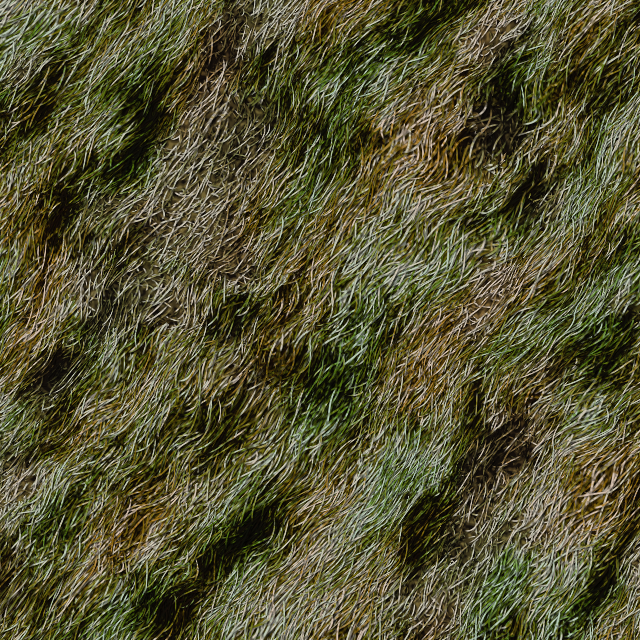
Give the GLSL for this texture, as a Shadertoy shader.

```glsl
const int LITTER_LAYERS = 5;
const int GRASS_LAYERS = 15;
const int STRAND_LAYERS = 3;           // topmost grass layers: sparse, pale
const float LEAN = 0.92;               // main blade direction, radians
const float GRASS_SPREAD = 0.38;       // direction spread between grass layers
const float LITTER_SPREAD = 1.5;
const float BLADE_SPREAD = 0.20;       // direction spread inside a layer
const vec2 CELL = vec2(0.044, 0.0118); // blade spacing along and across
const float HALF_LENGTH = 0.032;
const float HALF_WIDTH = 0.0012;
const float EDGE = 0.0008;             // softness of blade edges
const float BEND = 0.0045;
const float SHADOW = 0.30;
const float EXPOSURE = 0.61;
const float CLUMP_CONTRAST = 1.35;
const float BLADE_CONTRAST = 1.0;
const float MOTTLE = 0.65;
const float BREAKS = 0.55;             // how far blades fade where broken

const vec3 SOIL = vec3(0.075, 0.055, 0.04);
const vec3 SHADE = vec3(0.24, 0.22, 0.035);
const vec3 OLIVE = vec3(0.43, 0.42, 0.07);
const vec3 STRAW = vec3(0.59, 0.58, 0.35);
const vec3 PALE = vec3(0.78, 0.78, 0.76);
const vec3 GREEN_TINT = vec3(0.75, 1.07, 0.85);
const vec3 OCHRE_TINT = vec3(1.25, 0.94, 0.75);
const vec3 DRY_TINT = vec3(1.15, 0.96, 0.80);

vec3 hash(vec3 p) {
    p = fract(p * vec3(0.1031, 0.1030, 0.0973));
    p += dot(p, p.yxz + 33.33);
    return fract((p.xxy + p.yxx) * p.zyx);
}

float corner(vec2 cell, vec2 offset, float seed) {
    return dot(hash(vec3(cell, seed)).xy * 2.0 - 1.0, offset);
}

float gradientNoise(vec2 p, float seed) {
    vec2 i = floor(p), f = p - i;
    vec2 u = f * f * f * (f * (f * 6.0 - 15.0) + 10.0);
    vec2 e = vec2(1.0, 0.0);
    return mix(mix(corner(i, f, seed), corner(i + e, f - e, seed), u.x),
               mix(corner(i + e.yx, f - e.yx, seed), corner(i + 1.0, f - 1.0, seed), u.x), u.y);
}

// Coordinates along and across a direction
vec2 turn(vec2 p, float angle) {
    float c = cos(angle), s = sin(angle);
    return vec2(c * p.x + s * p.y, c * p.y - s * p.x);
}

vec3 toneRamp(float t) {
    vec3 c = mix(SOIL, SHADE, smoothstep(0.06, 0.27, t));
    c = mix(c, OLIVE, smoothstep(0.27, 0.48, t));
    c = mix(c, STRAW, smoothstep(0.54, 0.75, t));
    return mix(c, PALE, smoothstep(0.77, 1.0, t));
}

// Hue tints fade out on the frosted, brightest tones
vec3 grassColor(float tone, float hue, float dry) {
    vec3 tint = mix(GREEN_TINT, OCHRE_TINT, clamp(hue, 0.0, 1.0));
    vec3 base = toneRamp(tone);
    float luma = dot(base, vec3(0.30, 0.59, 0.11));
    vec3 c = mix(base * tint, luma * DRY_TINT, 0.6 * dry);
    return mix(c, base, 0.65 * smoothstep(0.65, 1.0, tone));
}

void mainImage(out vec4 fragColor, in vec2 fragCoord) {
    vec2 uv = fragCoord / iResolution.y;
    float edge = max(EDGE, 0.5 / iResolution.y);

    // Slow bending of the sward, then small swirls inside each tuft
    vec2 p = uv + 0.045 * vec2(gradientNoise(uv * 3.0, 101.0), gradientNoise(uv * 3.0, 102.0));
    p += 0.016 * vec2(gradientNoise(uv * 13.0, 111.0), gradientNoise(uv * 13.0, 112.0));

    // Tufts with combed edges; lit sides are compressed, hollows stay deep
    vec2 along = turn(p, LEAN);
    float comb = gradientNoise(along * vec2(18.0, 70.0), 109.0);
    vec2 ragged = along + vec2(0.045, 0.008) * comb;
    float clump = gradientNoise(ragged * vec2(4.0, 8.0), 103.0)
                + 0.75 * gradientNoise(ragged * vec2(9.0, 18.0), 104.0)
                + 0.30 * gradientNoise(ragged * vec2(22.0, 40.0), 113.0)
                + 0.25 * comb;
    clump -= 0.35 * max(clump, 0.0);
    float hue = 0.48 + 1.15 * gradientNoise(ragged * vec2(4.5, 9.0), 105.0);
    float dryField = gradientNoise(turn(p, 1.05) * vec2(2.1, 4.6), 106.0)
                   + 0.5 * gradientNoise(p * 11.0, 107.0) + 0.15 * comb;
    float dry = smoothstep(0.06, 0.32, dryField);

    // Speckled ground; the same fine noise breaks the blades up
    float grain = gradientNoise(p * 115.0, 108.0);
    float speck = gradientNoise(p * 175.0, 110.0);
    vec3 color = grassColor(0.25 + 0.6 * grain + 0.4 * clump, hue + 0.25, dry);

    // Stacked blades: tangled litter, combed grass, pale strands
    int layers = LITTER_LAYERS + GRASS_LAYERS;
    for (int n = 0; n < layers; n++) {
        bool litter = n < LITTER_LAYERS;
        bool strand = n >= layers - STRAND_LAYERS;
        float layer = float(n);
        float depth = layer / float(layers - 1);
        vec3 layerRandom = hash(vec3(layer, 7.0, 19.0));
        float spread = litter ? LITTER_SPREAD : GRASS_SPREAD;
        float swing = fract(layer * 0.618 + 0.2) * 2.0 - 1.0;
        vec2 q = turn(p, LEAN + spread * swing) + layerRandom.xy * 5.0;
        vec2 home = floor(q / CELL);
        float density = litter ? 1.0 : mix(strand ? 0.55 : 1.0, 0.2, dry);
        float texture1 = n % 2 == 0 ? grain : speck;
        float solid = 1.0 - BREAKS * smoothstep(-0.05, 0.35, texture1);

        for (int k = 0; k < 9; k++) {
            vec2 id = home + vec2(k % 3 - 1, k / 3 - 1);
            vec3 a = hash(vec3(id, layer + 1.0));
            vec3 b = hash(vec3(id, layer + 41.0));
            if (b.z > density) continue;

            // Tapered, slightly curved blade
            vec2 r = turn(q - (id + a.xy) * CELL, BLADE_SPREAD * (2.0 * a.z - 1.0));
            float halfLength = HALF_LENGTH * mix(0.4, 1.0, b.x) * (litter ? 0.45 : 1.0);
            float t = r.x / halfLength;
            float curve = BEND * (2.0 * b.y - 0.75) * t * t;
            float side = r.y - curve;
            float width = HALF_WIDTH * (0.6 + 0.4 * sqrt(max(1.0 - t * t, 0.0)));
            float ends = 1.0 - smoothstep(0.6, 1.0, abs(t));
            float blade = ends * solid * (1.0 - smoothstep(width - edge, width + edge, abs(side)));
            float shadow = ends * (1.0 - smoothstep(width, width * 3.2, abs(side + 0.0011)));

            float vary = fract(a.x * 7.3 + b.z * 5.1 + b.x * 3.7);
            float tone = EXPOSURE + CLUMP_CONTRAST * clump + 0.36 * (depth - 0.6)
                       + BLADE_CONTRAST * (pow(vary, 1.4) - 0.42) - 0.08 * t
                       + 0.2 * dry + MOTTLE * speck + (strand ? 0.14 : 0.0);
            vec3 bladeColor = grassColor(tone, hue + 0.7 * (a.y - 0.5), dry);
            color *= 1.0 - SHADOW * shadow;
            color = mix(color, bladeColor, blade);
        }
    }
    fragColor = vec4(color, 1.0);
}
```
